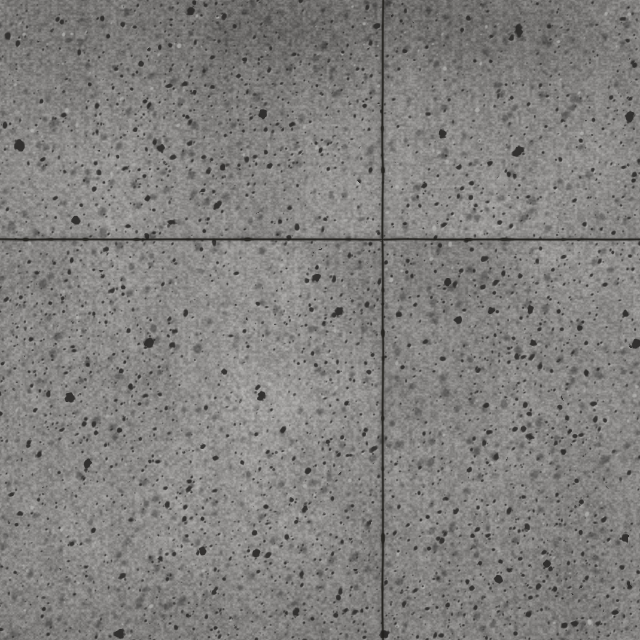
This texture is drawn by a WebGL 1 fragment shader. Its source:

```glsl
precision highp float;
// Pitted grey concrete slabs divided by one vertical and one horizontal dark joint.

uniform vec2 u_resolution;

const vec2 JOINT = vec2(0.598, 0.626);
const float JOINT_HALF_WIDTH = 0.0017;
const vec3 CONCRETE = vec3(0.550, 0.545, 0.538);
const vec3 PORE_COLOR = vec3(0.165, 0.160, 0.155);
const vec3 JOINT_COLOR = vec3(0.130, 0.125, 0.110);
const vec3 SPECK_COLOR = vec3(0.74, 0.74, 0.73);

float hash(vec2 p) {
  return fract(sin(dot(p, vec2(127.1, 311.7))) * 43758.5453);
}

vec2 hash2(vec2 p) {
  return vec2(hash(p), hash(p + 37.7));
}

float noise(vec2 p) {
  vec2 i = floor(p);
  vec2 f = fract(p);
  f = f * f * (3.0 - 2.0 * f);
  float low = mix(hash(i), hash(i + vec2(1.0, 0.0)), f.x);
  float high = mix(hash(i + vec2(0.0, 1.0)), hash(i + 1.0), f.x);
  return mix(low, high, f.y);
}

float fbm(vec2 p) {
  float sum = 0.0;
  float amplitude = 0.5;
  for (int i = 0; i < 5; i++) {
    sum += amplitude * noise(p);
    p = p * 2.03 + 17.3;
    amplitude *= 0.5;
  }
  return sum;
}

// Coverage of scattered, tilted, ragged spots; radii are in canvas units.
float spots(vec2 uv, float cells, float chance, vec2 radii, float seed, float px) {
  vec2 home = floor(uv * cells);
  float ragged = 0.7 + 0.6 * noise(uv * 260.0 + seed);
  float cover = 0.0;
  for (int y = -1; y <= 1; y++) {
    for (int x = -1; x <= 1; x++) {
      vec2 cell = home + vec2(float(x), float(y));
      vec2 key = cell + seed;
      vec2 offset = uv - (cell + hash2(key)) / cells;
      float size = hash(key + 5.3);
      float radius = mix(radii.x, radii.y, size * size * size);
      float angle = 0.9 + 1.6 * (hash(key + 9.1) - 0.5);
      vec2 axis = vec2(cos(angle), sin(angle));
      float across = dot(offset, vec2(-axis.y, axis.x));
      float along = dot(offset, axis) * mix(0.6, 1.0, hash(key + 3.9));
      float dist = length(vec2(along, across)) - radius * ragged;
      float present = step(hash(key + 21.4), chance);
      cover = max(cover, present * (1.0 - smoothstep(-px, px, dist)));
    }
  }
  return cover;
}

// Distance from a slightly wandering joint, negative inside its chipped gap.
float jointDistance(float across, float along, float seed) {
  float wander = (noise(vec2(along * 22.0, seed)) - 0.5) * 0.0016;
  float chips = smoothstep(0.68, 0.95, noise(vec2(along * 75.0, seed + 4.0)));
  return abs(across + wander) - JOINT_HALF_WIDTH * (0.85 + 0.9 * chips);
}

// Broad stains, faint vertical streaks and a tone of its own for each slab.
float surfaceTone(vec2 uv) {
  vec2 slab = step(JOINT, uv);
  vec2 shifted = uv + slab * 13.7;
  float tone = 0.16 * (fbm(shifted * 5.0) - 0.48);
  tone += 0.06 * (fbm(shifted * vec2(38.0, 7.0)) - 0.48);
  tone += 0.02 * (hash(slab + 2.0) - 0.5);
  float shadeX = exp(-pow((uv.x - 0.5) / 0.32, 2.0));
  tone -= smoothstep(0.82, 1.0, uv.y) * (0.045 + 0.07 * shadeX);
  tone -= 0.035 * smoothstep(0.2, 0.0, uv.y);
  return tone;
}

float grain(vec2 uv) {
  return 0.13 * (noise(uv * 240.0) - 0.5) + 0.09 * (noise(uv * 430.0 + 51.0) - 0.5);
}

void main() {
  vec2 uv = gl_FragCoord.xy / u_resolution;
  float px = 1.0 / min(u_resolution.x, u_resolution.y);
  vec3 color = CONCRETE + surfaceTone(uv) + grain(uv);

  // Pale grit and shallow smudges
  color = mix(color, SPECK_COLOR, 0.65 * spots(uv, 54.0, 0.14, vec2(0.0008, 0.0030), 81.0, px));
  color *= 1.0 - 0.28 * spots(uv, 62.0, 0.32, vec2(0.0015, 0.0060), 43.0, 2.0 * px);

  // Air holes, crowded in patches, with a faint lit lower rim
  float crowd = mix(0.55, 1.4, smoothstep(0.3, 0.65, fbm(uv * 6.0 + 8.0)));
  float fine = spots(uv, 64.0, 0.36 * crowd, vec2(0.0012, 0.0039), 11.0, px);
  float tiny = spots(uv, 92.0, 0.20 * crowd, vec2(0.0007, 0.0021), 67.0, px);
  float large = spots(uv, 19.0, 0.30 * crowd, vec2(0.0028, 0.0075), 29.0, px);
  float rim = spots(uv + vec2(-0.0012, 0.0022), 64.0, 0.36 * crowd, vec2(0.0012, 0.0039), 11.0, px);
  color += 0.05 * rim * (1.0 - fine);
  color = mix(color, PORE_COLOR, max(max(0.88 * fine, 0.7 * tiny), 0.92 * large));

  // Joints with soiled edges and a pale lower lip
  float vertical = jointDistance(uv.x - JOINT.x, uv.y, 3.5);
  float horizontal = jointDistance(uv.y - JOINT.y, uv.x, 9.5);
  float gap = min(vertical, horizontal);
  color *= 1.0 - 0.16 * exp(-max(gap, 0.0) / 0.004);
  float lip = smoothstep(0.0025, 0.0, abs(uv.y - JOINT.y + 0.0048));
  color += 0.07 * lip * noise(vec2(uv.x * 60.0, 2.0));
  color = mix(color, JOINT_COLOR, 0.95 * (1.0 - smoothstep(-px, px, gap)));

  gl_FragColor = vec4(clamp(color, 0.0, 1.0), 1.0);
}
```
